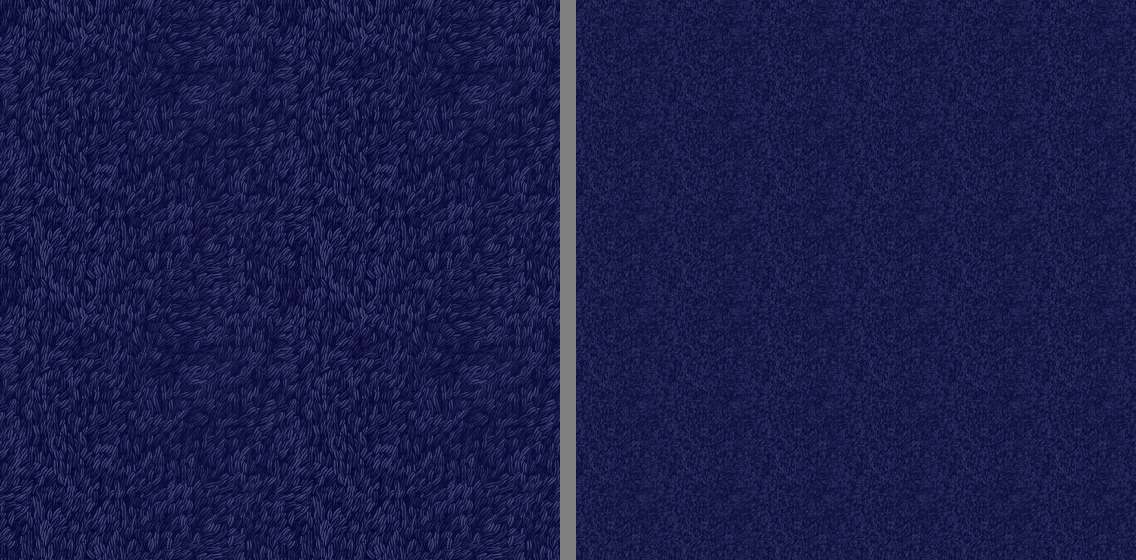
Left, the tile; right, the same tile 3 across and 3 down.
Reproduce this texture procedurally as a WebGL 1 fragment shader.

```glsl
precision highp float;
// Navy terry towelling: short tufts of parallel yarn strands on a jittered grid.
// Each tuft leans along a wrapping flow field; higher tufts cover lower ones,
// and the pile is shaded by strand, tuft and small clumps. The tile repeats 2 x 2.

uniform vec2 u_resolution;

#define REPEATS 2.0        // tiles across and down the canvas
#define TUFTS 42.0         // tufts across one tile
#define STRANDS 2.3        // yarn strands per tuft cell
#define TUFT_SIZE vec2(0.50, 1.06)
#define SWIRL 1.9          // how far the flow field turns the pile
#define SHARPNESS 13.0     // crispness where tufts overlap
#define GAIN 1.36
#define MEAN_TONE 0.28     // tone that wear leaves unchanged
#define DARK vec3(0.008, 0.010, 0.180)
#define LIGHT vec3(0.225, 0.245, 0.435)

const float TAU = 6.2831853;

float hash(vec2 p) {
    vec3 q = fract(p.xyx * vec3(0.1031, 0.1030, 0.0973));
    q += dot(q, q.yzx + 33.33);
    return fract((q.x + q.y) * q.z);
}

// Value noise that wraps after a whole number of cells
float wrapNoise(vec2 uv, float period, float seed) {
    vec2 p = uv * period;
    vec2 i = floor(p);
    vec2 f = fract(p);
    f = f * f * (3.0 - 2.0 * f);
    vec2 a = mod(i, period) + seed;
    vec2 b = mod(i + 1.0, period) + seed;
    return mix(mix(hash(a), hash(vec2(b.x, a.y)), f.x),
               mix(hash(vec2(a.x, b.y)), hash(b), f.x), f.y);
}

// Lean of the pile from vertical: steeper on the left, slanted on the right
float pileAngle(vec2 uv) {
    float lean = 0.42 - 0.25 * cos(TAU * (uv.x - 0.25));
    float turn = 0.5 * wrapNoise(uv, 9.0, 11.0) + 0.5 * wrapNoise(uv, 19.0, 47.0);
    return lean + SWIRL * (turn - 0.5);
}

// Blended brightness of all tufts that reach this point
float tuftShade(vec2 uv) {
    vec2 p = uv * TUFTS;
    vec2 base = floor(p);
    float total = 0.10;
    float weight = 1.0;
    for (int y = -1; y <= 1; y++) {
        for (int x = -1; x <= 1; x++) {
            vec2 cell = base + vec2(float(x), float(y));
            vec2 id = mod(cell, TUFTS);
            vec2 jitter = vec2(hash(id + 71.0), hash(id + 139.0));
            vec2 d = p - cell - 0.1 - 0.8 * jitter;

            // Rotate into the tuft frame: x across, y along the strands
            float angle = pileAngle(id / TUFTS) + 0.7 * (hash(id + 211.0) - 0.5);
            float c = cos(angle);
            float s = sin(angle);
            vec2 q = vec2(c * d.x - s * d.y, s * d.x + c * d.y);
            float body = 1.0 - length(q / TUFT_SIZE);
            q.x += 0.6 * (hash(id + 283.0) - 0.5) * q.y * q.y;

            float strand = 0.5 + 0.5 * cos(TAU * (STRANDS * q.x + jitter.x));
            float level = mix(0.35, 1.0, hash(id + 337.0));
            float tip = 0.88 + 0.35 * q.y - 0.30 * q.x;
            float edge = smoothstep(-0.05, 0.35, body);
            float shade = level * (0.18 + 0.82 * strand) * tip * edge;

            float rank = hash(id + 401.0) + 0.8 * body;
            float w = exp(SHARPNESS * rank) * smoothstep(0.0, 0.12, body);
            total += w * shade;
            weight += w;
        }
    }
    return total / weight;
}

void main() {
    vec2 uv = fract(gl_FragCoord.xy / u_resolution * REPEATS);

    // Small clumps and pits of the pile
    float clump = 0.6 * wrapNoise(uv, 31.0, 5.0) + 0.4 * wrapNoise(uv, 17.0, 83.0);
    float pile = GAIN * tuftShade(uv) * (0.70 + 0.60 * clump);

    // Wear flattens the pile: livelier toward the left and lower parts
    float wear = 1.0 + 0.16 * cos(TAU * (uv.x - 0.25)) + 0.08 * cos(TAU * (uv.y - 0.15));
    float fuzz = 0.12 * (wrapNoise(uv, 128.0, 17.0) - 0.5);

    float tone = 0.04 + MEAN_TONE + (pile - MEAN_TONE) * wear + fuzz;
    gl_FragColor = vec4(mix(DARK, LIGHT, clamp(tone, 0.0, 1.1)), 1.0);
}
```
